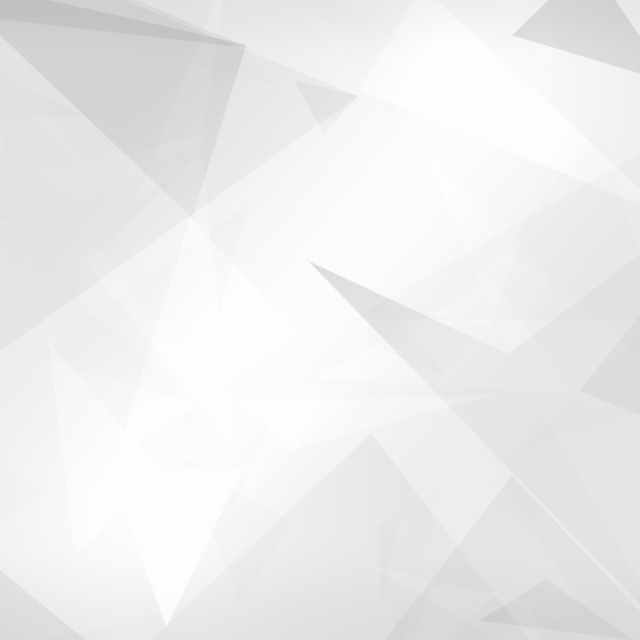
Give the GLSL for this background, as a Shadertoy shader.

```glsl
// Pale studio backdrop of overlapping translucent paper-like facets.
// A soft diagonal glow sets the base tone; large triangles shape the light,
// and a hashed loop scatters faint slivers that lighten or darken it.
#define BASE_TONE 0.918
#define GLOW_GAIN 0.07
#define GLOW_SPREAD 0.06
#define EDGE_SOFTNESS 0.0016
#define SLIVER_COUNT 46
#define SLIVER_STRENGTH 0.02
#define RIM_SHADE 0.03
#define TINT_GAIN 0.004

float hash(float n) {
    return fract(sin(n * 12.9898) * 43758.547);
}

// Signed distance to the line a-b, positive on its left.
float side(vec2 p, vec2 a, vec2 b) {
    vec2 e = normalize(b - a);
    return e.x * (p.y - a.y) - e.y * (p.x - a.x);
}

// Soft triangle: strength 'near' at apex a, blending to 'far' halfway out.
float facet(vec2 p, vec2 a, vec2 b, vec2 c, float near, float far) {
    float winding = sign(side(c, a, b));
    float d = winding * side(p, a, b);
    d = min(d, winding * side(p, b, c));
    d = min(d, winding * side(p, c, a));
    vec2 axis = 0.5 * (b + c) - a;
    float t = clamp(2.0 * dot(p - a, axis) / dot(axis, axis), 0.0, 1.0);
    return smoothstep(-EDGE_SOFTNESS, EDGE_SOFTNESS, d) * mix(near, far, t);
}

// Broad diagonal light with slightly shaded top and bottom rims.
float glow(vec2 p) {
    vec2 a = vec2(0.22, 0.20), axis = vec2(0.53, 0.65);
    float t = clamp(dot(p - a, axis) / dot(axis, axis), 0.0, 1.0);
    vec2 d = p - a - axis * t;
    float rim = smoothstep(0.90, 1.0, p.y) + smoothstep(0.16, 0.0, p.y);
    return BASE_TONE + GLOW_GAIN * exp(-dot(d, d) / GLOW_SPREAD) - RIM_SHADE * rim;
}

// Large planes that carry the composition.
float planes(vec2 p) {
    float s = 0.0;
    // Upper left shade
    s += facet(p, vec2(0.56, 0.85), vec2(-0.1, 0.38), vec2(-0.1, 1.12), -0.03, -0.03);
    s += facet(p, vec2(0.30, 0.66), vec2(-0.1, 1.04), vec2(0.385, 0.93), -0.03, -0.06);
    s += facet(p, vec2(0.39, 0.925), vec2(0.0, 0.97), vec2(0.0, 1.09), -0.05, -0.04);
    s += facet(p, vec2(0.505, 0.79), vec2(0.46, 0.875), vec2(0.56, 0.85), -0.02, -0.035);
    // Upper right light and shade
    s += facet(p, vec2(0.56, 0.86), vec2(0.66, 1.02), vec2(1.05, 0.66), 0.015, 0.025);
    s += facet(p, vec2(0.80, 0.945), vec2(1.05, 0.87), vec2(0.92, 1.06), -0.10, -0.09);
    s += facet(p, vec2(0.55, 0.50), vec2(1.05, 0.79), vec2(1.05, 0.50), -0.01, -0.015);
    // Sharp central shard and the plane it opens into
    s += facet(p, vec2(0.482, 0.592), vec2(0.794, 0.447), vec2(1.05, 0.004), -0.13, -0.03);
    s += facet(p, vec2(0.794, 0.447), vec2(1.05, 0.64), vec2(1.05, 0.004), -0.03, -0.02);
    s += facet(p, vec2(0.905, 0.39), vec2(1.05, 0.57), vec2(1.05, 0.33), -0.03, -0.03);
    // Lower planes
    s += facet(p, vec2(0.80, 0.257), vec2(0.57, -0.04), vec2(1.08, -0.04), -0.04, -0.03);
    s += facet(p, vec2(0.749, 0.03), vec2(0.853, 0.095), vec2(0.99, 0.0), -0.05, -0.035);
    s += facet(p, vec2(0.58, 0.323), vec2(0.23, -0.005), vec2(0.85, -0.03), -0.04, -0.02);
    s += facet(p, vec2(-0.05, 0.15), vec2(0.17, -0.03), vec2(-0.05, -0.05), -0.06, -0.05);
    // Bright spikes
    s += facet(p, vec2(0.297, 0.66), vec2(0.18, 0.28), vec2(0.47, 0.48), 0.02, 0.015);
    s += facet(p, vec2(0.26, 0.02), vec2(0.17, 0.27), vec2(0.38, 0.27), 0.05, 0.025);
    return s;
}

// Scattered faint slivers: x is the tone change, y the warm or cool tint.
vec2 slivers(vec2 p) {
    vec2 sum = vec2(0.0);
    for (int i = 0; i < SLIVER_COUNT; i++) {
        float n = float(i) * 7.0 + 1.0;
        vec2 apex = vec2(hash(n), hash(n + 1.0)) * 1.2 - 0.1;
        float angle = 6.2832 * hash(n + 2.0);
        float spread = mix(0.2, 0.8, hash(n + 3.0));
        float reach = mix(0.15, 0.5, hash(n + 4.0));
        vec2 b = apex + reach * vec2(cos(angle), sin(angle));
        vec2 c = apex + 0.8 * reach * vec2(cos(angle + spread), sin(angle + spread));
        float cover = facet(p, apex, b, c, 1.0, 0.6);
        float tone = SLIVER_STRENGTH * (2.0 * hash(n + 5.0) - 1.0);
        sum += cover * vec2(tone, hash(n + 6.0) - 0.5);
    }
    return sum;
}

void mainImage(out vec4 fragColor, in vec2 fragCoord) {
    vec2 p = fragCoord / iResolution.xy;
    vec2 scatter = slivers(p);
    float tone = clamp(glow(p) + planes(p) + scatter.x, 0.76, 0.992);
    // Alternate between warm ivory and cool lilac greys
    float tint = TINT_GAIN * clamp(scatter.y, -1.0, 1.0);
    vec3 color = tone + vec3(0.002, -0.001, -0.002) + tint * vec3(0.4, 0.6, -1.0);
    fragColor = vec4(clamp(color, 0.0, 1.0), 1.0);
}
```
